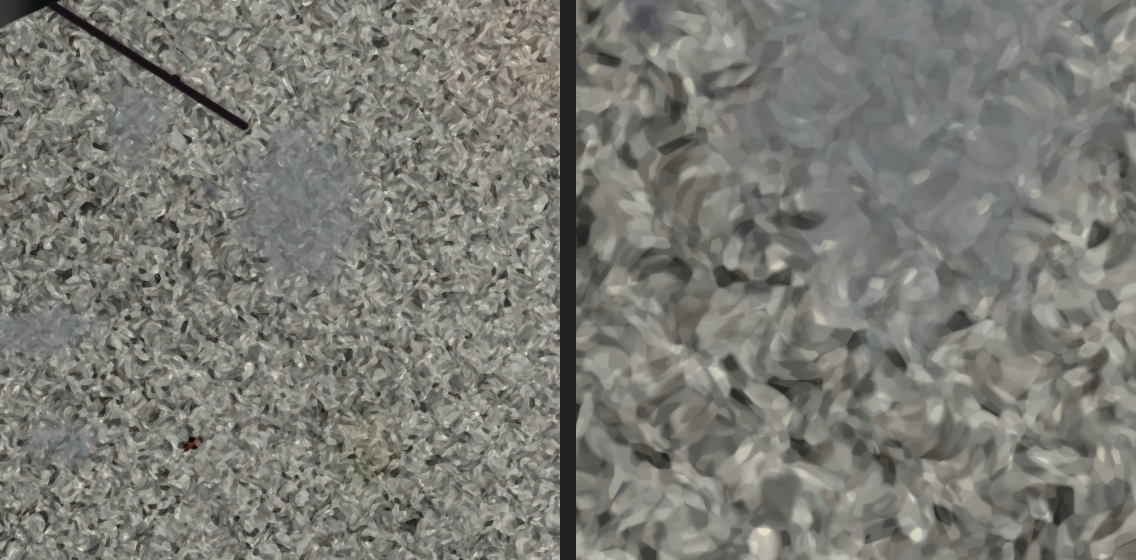
Left: the whole. Right: its middle third, enlarged.
Give the GLSL for this texture, as a WebGL 1 fragment shader.

```glsl
precision highp float;
// Weathered grey concrete with fine mottled grit, worn smooth patches and stains,
// crossed by a thin dark rod. Grit is soft cellular noise with randomly turned,
// stretched cells; the broad tones are blobs broken up by layered sines.

uniform vec2 u_resolution;

vec2 hash2(vec2 p) {
  vec2 q = vec2(dot(p, vec2(127.1, 311.7)), dot(p, vec2(269.5, 183.3)));
  return fract(sin(q) * 43758.5453);
}

mat2 turn(float a) {
  return mat2(cos(a), sin(a), -sin(a), cos(a));
}

// Blended cell values: x is brightness, y is tint, both 0 to 1.
vec2 grit(vec2 p, float sharpness) {
  vec2 cell = floor(p);
  vec2 sum = vec2(0.0);
  float total = 0.0001;
  for (int j = -1; j <= 1; j++) {
    for (int i = -1; i <= 1; i++) {
      vec2 id = cell + vec2(float(i), float(j));
      vec2 value = hash2(id + 71.0);
      vec2 d = turn(value.y * 6.283) * (p - id - hash2(id));
      d *= vec2(0.78, 1.3);
      float weight = exp(-sharpness * dot(d, d));
      sum += value * weight;
      total += weight;
    }
  }
  return sum / total;
}

// Layered sines, about -1 to 1.
float mottle(vec2 p) {
  float sum = 0.0;
  float amp = 0.5;
  for (int i = 0; i < 5; i++) {
    sum += amp * sin(p.x + 1.4 * sin(p.y * 0.9)) * cos(p.y + 1.2 * sin(p.x * 0.8));
    p = turn(0.9) * p * 1.8 + 2.7;
    amp *= 0.65;
  }
  return sum;
}

float blob(vec2 p, vec2 center, vec2 size) {
  vec2 d = (p - center) / size;
  return exp(-dot(d, d));
}

float capsule(vec2 p, vec2 a, vec2 b, float radius) {
  vec2 ab = b - a;
  float t = clamp(dot(p - a, ab) / dot(ab, ab), 0.0, 1.0);
  return length(p - a - ab * t) - radius;
}

// Small irregular stone with a soft rim.
float pebble(vec2 p, vec2 center, float angle, vec2 size) {
  vec2 d = turn(angle) * (p - center) / size;
  return 1.0 - smoothstep(0.7, 1.2, length(d) + 0.15 * sin(p.x * 300.0 + p.y * 190.0));
}

void main() {
  vec2 uv = gl_FragCoord.xy / u_resolution;
  float broad = mottle(uv * 9.0 + 1.3);
  float ragged = mottle(uv * 32.0 + 5.0);

  // Worn patches, where the grit is faint and bluish.
  float worn = blob(uv, vec2(0.53, 0.63), vec2(0.14, 0.17))
    + 0.8 * blob(uv, vec2(0.24, 0.78), vec2(0.06, 0.13))
    + 0.8 * blob(uv, vec2(0.03, 0.41), vec2(0.18, 0.07))
    + 0.7 * blob(uv, vec2(0.11, 0.21), vec2(0.12, 0.07));
  worn = smoothstep(0.3, 0.85, worn + 0.2 * ragged + 0.1 * broad);

  // Dirty stains.
  float stain = blob(uv, vec2(0.62, 0.31), vec2(0.10, 0.09))
    + blob(uv, vec2(0.73, 0.08), vec2(0.12, 0.10))
    + 0.7 * blob(uv, vec2(0.30, 0.53), vec2(0.20, 0.08))
    + 0.5 * blob(uv, vec2(0.06, 0.70), vec2(0.14, 0.18));
  stain *= 0.8 + 0.4 * ragged;

  // Two sizes of grit on a slightly bent grid.
  vec2 bent = uv + 0.004 * sin(uv.yx * 83.0 + 2.0 * sin(uv * 47.0));
  vec2 coarse = grit(bent * 88.0, 10.0);
  vec2 fine = grit(turn(0.6) * bent * 150.0 + 19.0, 9.0);
  float grain = 0.29 * (coarse.x - 0.5) + 0.19 * (fine.x - 0.5);
  float tone = 0.505 + grain * mix(1.05, 0.35, worn);
  tone += 0.012 * broad + 0.012 * ragged + 0.035 * (uv.x - 0.5);
  tone -= 0.065 * stain + 0.025 * worn;

  // Warm light grains, brownish dark ones, cool worn areas.
  vec3 color = tone * mix(vec3(1.01, 1.005, 0.95), vec3(0.98, 1.0, 1.0), worn);
  color += (coarse.y - 0.5) * vec3(0.025, -0.008, -0.018);
  color += vec3(0.04, 0.015, 0.0) * blob(uv, vec2(0.94, 0.90), vec2(0.15, 0.17));
  color += vec3(0.02, 0.018, -0.025) * blob(uv, vec2(0.66, 0.19), vec2(0.05, 0.08));

  // Rare pale chips and dark pits.
  color += vec3(0.13, 0.12, 0.08) * smoothstep(0.88, 0.97, fine.x) * coarse.x;
  color -= 0.10 * smoothstep(0.14, 0.04, coarse.x) * (1.0 - worn);

  // Single stones: bluish, grey and rusty.
  color = mix(color, vec3(0.34, 0.34, 0.37) + grain * 0.3,
    0.8 * pebble(uv, vec2(0.375, 0.661), 0.7, vec2(0.018, 0.013)));
  color = mix(color, vec3(0.35, 0.35, 0.34) + grain * 0.2,
    0.9 * pebble(uv, vec2(0.454, 0.370), 0.3, vec2(0.012, 0.017)));
  color = mix(color, vec3(0.30, 0.20, 0.16) + grain * 1.2,
    pebble(uv, vec2(0.345, 0.208), -0.5, vec2(0.017, 0.011)));

  // Dark corner object, then the rod with its small joint.
  float corner = uv.y - 0.950 - 0.45 * uv.x + 0.003 * ragged;
  vec3 cornerColor = mix(vec3(0.21, 0.22, 0.21), vec3(0.05, 0.06, 0.07), smoothstep(0.0, 0.08, uv.x));
  color = mix(color, cornerColor, smoothstep(-0.003, 0.003, corner));
  float rod = capsule(uv, vec2(0.095, 0.990), vec2(0.436, 0.775), 0.0075);
  rod = min(rod, length(uv - vec2(0.312, 0.856)) - 0.011);
  color *= 1.0 - 0.15 * smoothstep(0.012, 0.0, rod);
  vec3 rodColor = vec3(0.09, 0.065, 0.085) + 0.03 * smoothstep(-0.006, 0.0, rod);
  color = mix(color, rodColor, smoothstep(0.002, -0.002, rod));

  gl_FragColor = vec4(clamp(color, 0.0, 1.0), 1.0);
}
```
